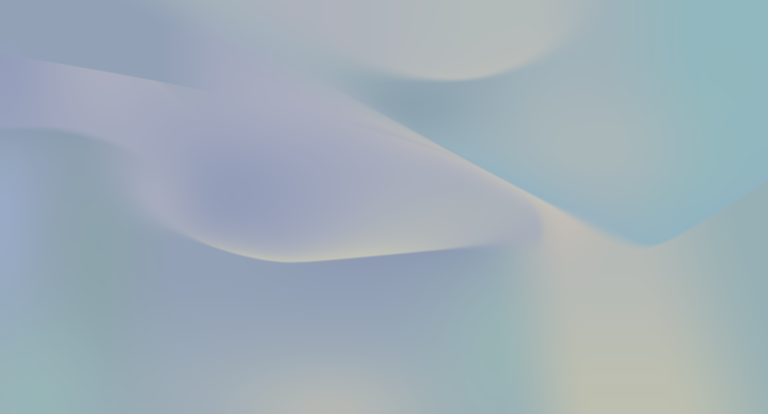
This background is drawn by a Shadertoy shader. Its source:

```glsl
// Soft folded silk in lavender, teal and cream, with glowing rims along the folds.

// Soft elliptical spot, 1 at its centre
float spot(vec2 p, vec2 centre, vec2 radius) {
    vec2 d = (p - centre) / radius;
    return exp(-dot(d, d));
}

// Rises over a span and falls over another
float span(float x, float a, float b, float c, float d) {
    return smoothstep(a, b, x) * (1.0 - smoothstep(c, d, x));
}

// Glow on the positive side of an edge, with a smooth cut at zero
float rim(float dist, float width) {
    return smoothstep(-0.006, 0.004, dist) * exp(-max(dist, 0.0) / width);
}

// Heights of the fold lines
float hemLine(float x) {
    float d = x - 0.378, left = min(d, 0.0);
    return 0.366 + 2.4 * left * left + 0.18 * (sqrt(d * d + 0.0009) - 0.03);
}
float ridgeLine(float x) {
    float d = x - 0.845;
    return 0.375 + sqrt(d * d + 0.0009) + 0.2 * max(d, 0.0);
}
float lobeLine(float x) {
    float d = x - 0.586;
    return 0.806 + (d < 0.0 ? 2.4 : 4.1) * d * d;
}
float shoulderLine(float x) {
    float d = max(x - 0.05, 0.0);
    return 0.687 - 3.5 * d * d;
}

vec3 lavenderSheet(vec2 p) {
    vec3 col = vec3(0.625, 0.655, 0.745);
    col = mix(col, vec3(0.57, 0.61, 0.73), 0.9 * spot(p, vec2(0.0, 0.9), vec2(0.09, 0.25)));
    col = mix(col, vec3(0.68, 0.69, 0.75), 0.8 * spot(p, vec2(0.14, 0.88), vec2(0.08, 0.22)));
    col = mix(col, vec3(0.68, 0.69, 0.75), 0.8 * spot(p, vec2(0.40, 0.77), vec2(0.12, 0.13)));
    col = mix(col, vec3(0.57, 0.61, 0.72), 0.9 * spot(p, vec2(0.29, 0.53), vec2(0.10, 0.13)));
    col = mix(col, vec3(0.67, 0.69, 0.75), 0.8 * spot(p, vec2(0.19, 0.50), vec2(0.06, 0.13)));
    col = mix(col, vec3(0.67, 0.70, 0.72), 0.8 * spot(p, vec2(0.63, 0.48), vec2(0.12, 0.09)));

    // Faint upright crease near the top left
    float h = p.y - 0.91;
    float side = p.x - 0.185 - (h > 0.0 ? 5.0 : 2.2) * h * h;
    float fade = smoothstep(0.68, 0.92, p.y);
    col = mix(col, vec3(0.58, 0.64, 0.69), 0.6 * fade * smoothstep(-0.012, 0.006, side) * exp(-max(side, 0.0) / 0.03));
    col = mix(col, vec3(0.72, 0.74, 0.70), 0.4 * fade * exp(-abs(side + 0.008) / 0.013));
    return col;
}

vec3 lowerSheet(vec2 p) {
    vec3 col = mix(vec3(0.61, 0.67, 0.72), vec3(0.575, 0.63, 0.715), smoothstep(0.05, 0.36, p.y));
    col = mix(col, vec3(0.60, 0.67, 0.78), spot(p, vec2(0.0, 0.47), vec2(0.06, 0.28)));
    col = mix(col, vec3(0.55, 0.64, 0.67), 0.9 * spot(p, vec2(0.125, 0.37), vec2(0.07, 0.32)));
    col = mix(col, vec3(0.59, 0.72, 0.72), 0.8 * spot(p, vec2(0.04, 0.0), vec2(0.10, 0.25)));
    col = mix(col, vec3(0.72, 0.73, 0.71), 0.9 * spot(p, vec2(0.43, 0.0), vec2(0.13, 0.12)));
    col = mix(col, vec3(0.60, 0.71, 0.71), 0.9 * spot(p, vec2(0.66, 0.16), vec2(0.10, 0.27)));

    // Warm right-hand side, cooling at the far edge
    vec3 warm = mix(vec3(0.74, 0.75, 0.69), vec3(0.71, 0.73, 0.715), smoothstep(0.0, 0.4, p.y));
    warm = mix(warm, vec3(0.75, 0.73, 0.71), spot(p, vec2(0.73, 0.48), vec2(0.05, 0.12)));
    warm = mix(warm, vec3(0.59, 0.69, 0.71), smoothstep(0.84, 1.02, p.x + 0.15 * (p.y - 0.2)));
    return mix(col, warm, smoothstep(0.655, 0.775, p.x + 0.08 * p.y));
}

vec3 tealSheet(vec2 p) {
    vec3 col = mix(vec3(0.63, 0.70, 0.73), vec3(0.57, 0.72, 0.745), smoothstep(0.76, 0.93, p.x));
    col = mix(col, vec3(0.68, 0.725, 0.725), 0.8 * spot(p, vec2(0.76, 0.64), vec2(0.13, 0.14)));
    col = mix(col, vec3(0.54, 0.63, 0.68), 0.9 * spot(p, vec2(0.54, 0.75), vec2(0.09, 0.10)));
    float above = p.y - ridgeLine(p.x);
    col = mix(col, vec3(0.57, 0.70, 0.765), 0.8 * smoothstep(0.5, 0.65, p.x) * exp(-max(above, 0.0) / 0.07));

    // Pale lobe hanging from the top
    float lobe = p.y - lobeLine(p.x);
    float soft = 0.008 + 0.5 * abs(p.x - 0.6) * abs(p.x - 0.6) * 4.0;
    vec3 pale = mix(vec3(0.68, 0.70, 0.74), vec3(0.70, 0.73, 0.73), smoothstep(0.4, 0.65, p.x));
    pale = mix(pale, vec3(0.75, 0.75, 0.73), 0.6 * span(p.x, 0.48, 0.62, 0.68, 0.8) * exp(-max(lobe, 0.0) / 0.05));
    col = mix(col, vec3(0.57, 0.65, 0.70), 0.45 * span(p.x, 0.38, 0.5, 0.6, 0.76) * exp(-abs(lobe) / 0.05));
    return mix(col, pale, smoothstep(-soft, soft, lobe) * (1.0 - smoothstep(0.68, 0.82, p.x)));
}

void mainImage(out vec4 fragColor, in vec2 fragCoord) {
    vec2 p = fragCoord / iResolution.xy;
    float hem = p.y - hemLine(p.x);
    float ridge = p.y - ridgeLine(p.x);
    float shoulder = p.y - shoulderLine(p.x);

    // Lower sheet with the shadow tucked under the hem
    vec3 lower = lowerSheet(p);
    lower = mix(lower, vec3(0.54, 0.59, 0.69), 0.7 * span(p.x, 0.3, 0.5, 0.58, 0.69) * exp(-max(-hem, 0.0) / 0.06));
    lower = mix(lower, vec3(0.53, 0.60, 0.67), 0.6 * (1.0 - smoothstep(0.1, 0.25, p.x)) * exp(-abs(shoulder) / 0.06));

    // Lavender sheet with its cream hem and ridge light
    vec3 upper = lavenderSheet(p);
    float hemWidth = mix(0.025, 0.085, smoothstep(0.34, 0.58, p.x));
    upper = mix(upper, vec3(0.79, 0.79, 0.71), 0.85 * span(p.x, 0.17, 0.36, 0.46, 0.70) * rim(hem, hemWidth));

    // Lavender covers the lower sheet above the hem, up to its rounded right end
    float hemSoft = 0.004 + 0.10 * (1.0 - smoothstep(0.12, 0.28, p.x)) + 0.035 * smoothstep(0.57, 0.7, p.x);
    float cover = smoothstep(-hemSoft, hemSoft, hem);
    float underShoulder = (1.0 - smoothstep(-0.012, 0.012, shoulder)) * (1.0 - smoothstep(0.08, 0.22, p.x));
    cover = max(cover, smoothstep(-0.012, 0.012, shoulder) * (1.0 - smoothstep(0.1, 0.2, p.x)));
    cover *= 1.0 - underShoulder;
    float bend = max(p.y - 0.45, 0.0);
    cover *= 1.0 - smoothstep(0.698, 0.714, p.x + 4.0 * bend * bend * step(p.x, 0.9));
    // Far from the ridge the rounded end must not cut the upper left
    cover = mix(cover, 1.0, smoothstep(0.62, 0.72, p.y) * smoothstep(0.2, 0.3, p.x));
    vec3 col = mix(lower, upper, cover);

    // Ridge light, then the teal sheet behind it
    float ridgeWidth = mix(0.10, 0.03, smoothstep(0.42, 0.64, p.x));
    col = mix(col, vec3(0.80, 0.78, 0.74), 0.8 * span(p.x, 0.38, 0.56, 0.68, 0.80) * rim(-ridge, ridgeWidth));
    float ridgeSoft = mix(0.09, 0.006, smoothstep(0.36, 0.60, p.x)) + 0.02 * span(p.x, 0.7, 0.78, 0.8, 0.86);
    col = mix(col, tealSheet(p), smoothstep(-ridgeSoft, ridgeSoft, ridge));

    fragColor = vec4(col, 1.0);
}
```
